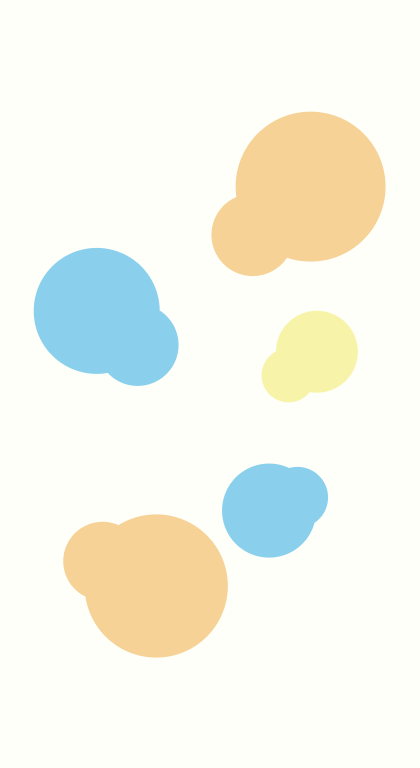
A Shadertoy shader for this background:

```glsl
// Flat pastel two-lobed blobs scattered on a warm white, seamlessly tiling ground.

const float PI = 3.14159265;
const int BLOB_COUNT = 5;

// Colours
const vec3 GROUND = vec3(1.0, 1.0, 0.98);
const vec3 INKS[3] = vec3[3](
    vec3(0.965, 0.824, 0.592),   // apricot
    vec3(0.541, 0.816, 0.925),   // sky
    vec3(0.969, 0.957, 0.667));  // lemon

// Per ink; radii are fractions of the canvas width
const float RADIUS[3] = float[3](0.1745, 0.131, 0.0975);
const float RADIUS_SPREAD[3] = float[3](0.004, 0.019, 0.0);
const float LOBE_SIZE[3] = float[3](0.55, 0.65, 0.66);   // relative to the body
const float LOBE_REACH[3] = float[3](0.915, 0.755, 0.9); // relative to the body
const float REACH_SPREAD = 0.09;
const vec2 LOBE_LIFT = vec2(-0.64, 0.42);                // upper blobs, lower blobs

// Layout, as fractions of the canvas
const float SWAY_CENTRE = 0.52;
const float SWAY = 0.3;
const vec3 SWAY_PHASE = vec3(-0.75, 4.08, -0.45);        // constant, linear, quadratic
const float TOP = 0.757;
const float ROW_STEP = 0.13;
const float ROW_WOBBLE = 0.045;

// Position of blob i: rows descend while the column sways left and right
vec2 blobCentre(float i) {
    float phase = dot(SWAY_PHASE, vec3(1.0, i, i * i));
    float wobble = ROW_WOBBLE * cos(PI * i) * sin(PI * i / 4.0);
    return vec2(SWAY_CENTRE + SWAY * cos(phase), TOP - ROW_STEP * i + wobble);
}

// Signed distance to a round body with a smaller round lobe
float blobDistance(vec2 p, float radius, vec2 lobeCentre, float lobeRadius) {
    return min(length(p) - radius, length(p - lobeCentre) - lobeRadius);
}

void mainImage(out vec4 fragColor, in vec2 fragCoord) {
    vec2 uv = fragCoord / iResolution.xy;
    vec2 canvas = vec2(1.0, iResolution.y / iResolution.x);
    vec3 colour = GROUND;

    for (int n = 0; n < BLOB_COUNT; n++) {
        float i = float(n);
        int ink = 2 - abs(n - 2);
        float rank = sign(2.0 - i);  // upper blobs are larger than lower ones

        // Nearest wrapped copy of the blob
        vec2 p = uv - blobCentre(i);
        p = (p - round(p)) * canvas;

        // Lobes alternate sides and hang low at the top, sit high at the bottom
        float radius = RADIUS[ink] + rank * RADIUS_SPREAD[ink];
        float lift = n < 3 ? LOBE_LIFT.x : LOBE_LIFT.y;
        vec2 direction = vec2(-cos(PI * i) * sqrt(1.0 - lift * lift), lift);
        vec2 lobe = direction * radius * (LOBE_REACH[ink] + rank * REACH_SPREAD);

        // One-pixel soft edge
        float d = blobDistance(p, radius, lobe, radius * LOBE_SIZE[ink]);
        colour = mix(colour, INKS[ink], clamp(0.5 - d * iResolution.x, 0.0, 1.0));
    }
    fragColor = vec4(colour, 1.0);
}
```
